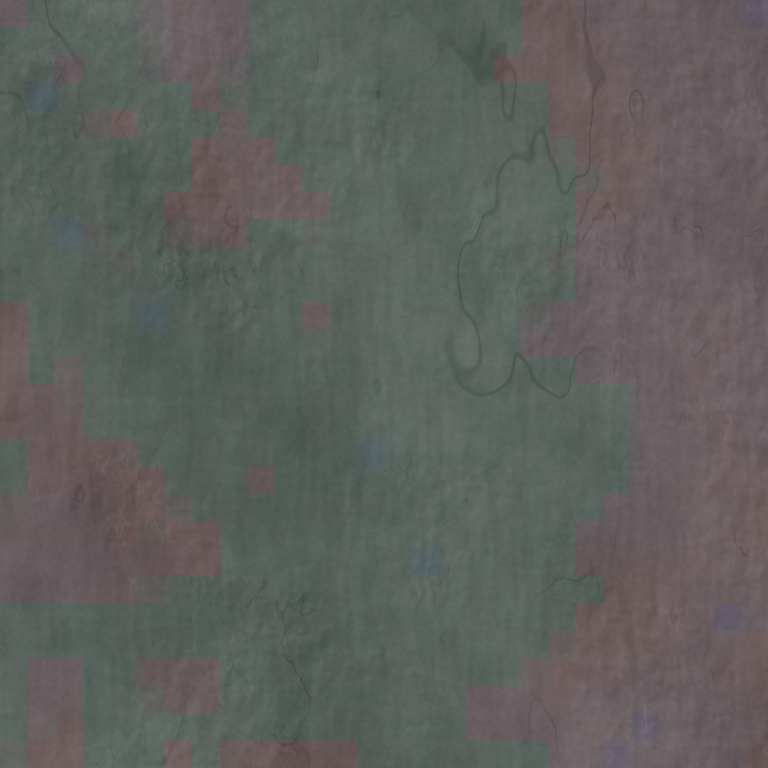
Write a Shadertoy shader that draws this texture.

```glsl
float hash(vec2 p) {
    uvec2 q = uvec2(ivec2(floor(p)) + 32768);
    uint h = q.x * 1597334677u ^ q.y * 3812015801u;
    h = (h ^ (h >> 15)) * 2246822519u;
    h = (h ^ (h >> 13)) * 3266489917u;
    return float((h ^ (h >> 16)) >> 8) / 16777216.0;
}

float noise(vec2 p) {
    vec2 i = floor(p), f = fract(p);
    f = f * f * (3.0 - 2.0 * f);
    return mix(mix(hash(i), hash(i + vec2(1, 0)), f.x),
               mix(hash(i + vec2(0, 1)), hash(i + vec2(1, 1)), f.x), f.y);
}

float fbm(vec2 p) {
    float sum = 0.0, amp = 0.533;
    for (int i = 0; i < 4; i++) {
        sum += amp * noise(p);
        p = mat2(1.6, 1.2, -1.2, 1.6) * p + 17.3;
        amp *= 0.5;
    }
    return sum;
}

// Colour offset from grey, constant over one square cell
vec3 cellTint(vec2 cell) {
    float band = exp(-pow((cell.x / 28.0 - 0.6) / 0.17, 2.0));
    float greenField = fbm(cell * vec2(0.17, 0.21) + 41.7) + 0.27 * band;
    float green = smoothstep(0.605, 0.635, greenField);
    float red = smoothstep(0.42, 0.68, fbm(cell * 0.19 + 93.1) + 0.12 * (hash(cell + 300.0) - 0.5));

    vec3 mauve = mix(vec3(0.029, -0.013, -0.001), vec3(0.045, -0.017, -0.018), red);
    vec3 moss = vec3(-0.025, 0.013, -0.010) + 0.006 * (hash(cell + 500.0) - 0.5) * vec3(1, 0, -1);
    vec3 tint = mix(mauve, moss, green);

    // Rare violet or blue cells
    vec3 accent = mix(vec3(0.005, -0.024, 0.038), vec3(-0.045, 0.008, 0.035), green);
    return mix(tint, accent, 0.8 * step(0.987, hash(cell + 700.0)));
}

// Blocky tint with narrow soft borders
vec3 blockTint(vec2 uv) {
    vec2 q = uv * 28.0 - 0.5;
    vec2 c = floor(q), w = smoothstep(0.44, 0.56, fract(q));
    return mix(mix(cellTint(c), cellTint(c + vec2(1, 0)), w.x),
               mix(cellTint(c + vec2(0, 1)), cellTint(c + vec2(1, 1)), w.x), w.y);
}

// Thin broken lines along the middle level of a noise field
float cracks(vec2 p, float width) {
    float line = 1.0 - smoothstep(0.0, width, abs(fbm(p) - 0.5));
    return line * smoothstep(0.52, 0.68, fbm(p * 0.8 + 61.0));
}

float plaster(vec2 uv) {
    vec2 warped = uv + 0.02 * (vec2(fbm(uv * 9.0), fbm(uv * 9.0 + 30.0)) - 0.5);
    float light = 0.377;

    // Broad stains and smaller blotches
    light += 0.085 * (fbm(uv * vec2(5.0, 4.0) + 7.0) - 0.5);
    light += 0.055 * (fbm(warped * vec2(24.0, 18.0) + 13.0) - 0.5);

    // Vertical brushing and faint horizontal wiping
    light += 0.024 * (noise(warped * vec2(130.0, 17.0)) - 0.5);
    light += 0.012 * (noise(warped * vec2(20.0, 120.0) + 50.0) - 0.5);

    // Shallow relief and fine grain
    vec2 r = warped * vec2(65.0, 45.0);
    float rough = 0.4 + smoothstep(0.4, 0.65, fbm(uv * 6.0 + 80.0));
    light += 0.055 * rough * (fbm(r) - fbm(r + vec2(0.3, -0.3)));
    light += 0.020 * (noise(uv * 230.0) - 0.5);

    // Long cracks and short hairlines
    light -= 0.050 * cracks(warped * vec2(6.0, 3.0) + 22.0, 0.010);
    light -= 0.030 * rough * cracks(warped * vec2(22.0, 12.0) + 5.0, 0.025);
    light += 0.020 * rough * cracks(warped * vec2(26.0, 15.0) + 71.0, 0.025);
    return light;
}

void mainImage(out vec4 fragColor, in vec2 fragCoord) {
    vec2 uv = fragCoord / iResolution.xy;
    fragColor = vec4(plaster(uv) + blockTint(uv), 1.0);
}
```
